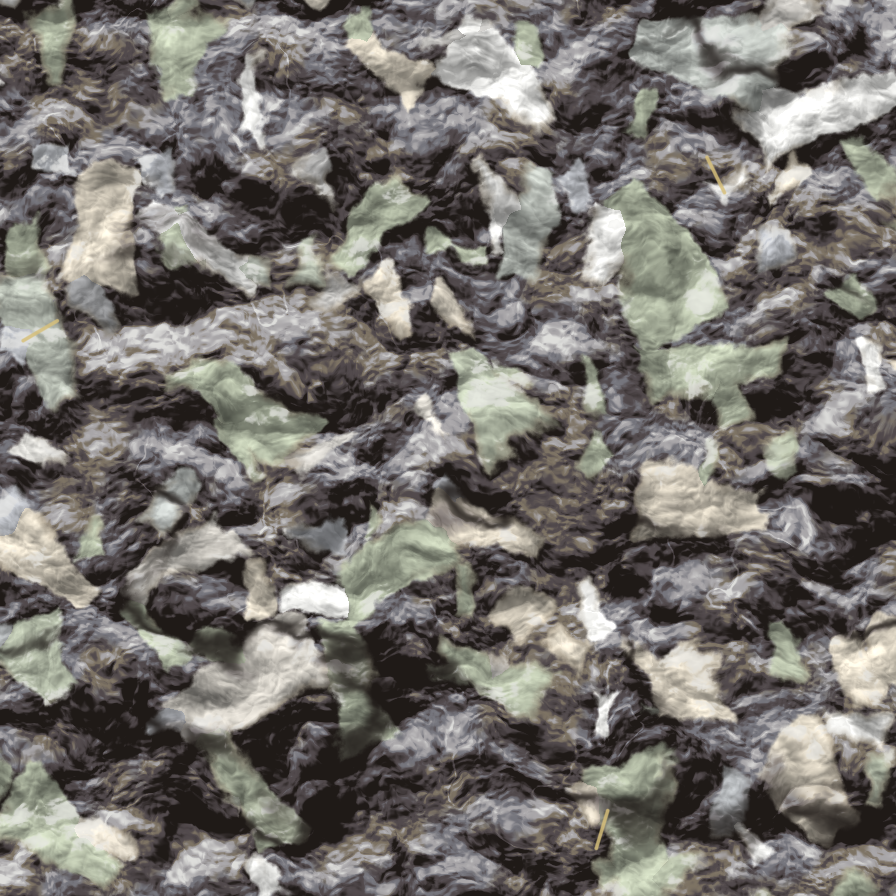
Reproduce this texture procedurally as a Shadertoy shader.

```glsl
// Rough broken porphyry: pale feldspar laths set in a dark, grainy purple-grey groundmass.

const vec3 SHADOW = vec3(0.12, 0.10, 0.09);
const vec3 PURPLE = vec3(0.32, 0.29, 0.30);
const vec3 SLATE  = vec3(0.46, 0.46, 0.49);
const vec3 ASH    = vec3(0.66, 0.65, 0.66);
const vec3 CHALK  = vec3(0.87, 0.87, 0.86);
const vec3 BROWN  = vec3(0.49, 0.45, 0.39);
const vec3 SAGE   = vec3(0.65, 0.68, 0.60);
const vec3 CREAM  = vec3(0.79, 0.76, 0.70);
const vec3 MIST   = vec3(0.67, 0.68, 0.70);
const vec3 STRAW  = vec3(0.84, 0.75, 0.48);

const vec2  LIGHT_DIR    = vec2(-0.37, 0.93);
const float LARGE_CELLS  = 6.0;
const float SMALL_CELLS  = 13.0;
const float LARGE_CHANCE = 0.86;
const float SMALL_CHANCE = 0.42;
const float GROUND_TONE  = 0.47;
const float EDGE_SOFT    = 0.0035;
const mat2  OCTAVE_TURN  = mat2(1.6, 1.2, -1.2, 1.6);

float hash(vec2 p) {
    return fract(sin(dot(p, vec2(127.1, 311.7))) * 43758.5453);
}

float noise(vec2 p) {
    vec2 i = floor(p), f = fract(p);
    f = f * f * (3.0 - 2.0 * f);
    return mix(mix(hash(i), hash(i + vec2(1, 0)), f.x),
               mix(hash(i + vec2(0, 1)), hash(i + vec2(1, 1)), f.x), f.y);
}

float fbm(vec2 p) {
    float sum = 0.0, amp = 0.516;
    for (int i = 0; i < 5; i++) {
        sum += amp * noise(p);
        p = OCTAVE_TURN * p + 7.3;
        amp *= 0.5;
    }
    return sum;
}

// Creased height field of the broken face
float relief(vec2 p) {
    float sum = 0.0, amp = 0.5;
    p *= vec2(6.0, 8.5);
    for (int i = 0; i < 6; i++) {
        sum += amp * abs(2.0 * noise(p) - 1.0);
        p = OCTAVE_TURN * p + 3.1;
        amp *= 0.5;
    }
    return sum;
}

// Positive where the surface faces the light
float facing(vec2 p, float reach) {
    vec2 e = LIGHT_DIR * reach;
    return (relief(p - e) - relief(p + e)) / (2.0 * reach);
}

// Nearest tapered lath: distance, identity, local position
vec4 lath(vec2 p, float cells, float chance) {
    vec4 best = vec4(1.0, 0.0, 0.0, 0.0);
    vec2 home = floor(p * cells);
    for (int y = -1; y <= 1; y++)
    for (int x = -1; x <= 1; x++) {
        vec2 cell = home + vec2(x, y);
        vec2 seed = cell + cells * 3.7;
        if (hash(seed + 5.1) > chance) continue;
        vec2 jitter = vec2(hash(seed), hash(seed + 17.3));
        vec2 q = p - (cell + 0.2 + 0.6 * jitter) / cells;
        float turn = 6.2832 * hash(seed + 31.7);
        float c = cos(turn), s = sin(turn);
        q = mat2(c, -s, s, c) * q;
        vec2 halfSize = vec2(mix(0.26, 0.56, hash(seed + 43.9)),
                             mix(0.11, 0.24, hash(seed + 59.2))) / cells;
        halfSize.y *= 1.0 - 0.35 * q.x / halfSize.x;
        vec2 b = abs(q) - halfSize;
        float d = length(max(b, 0.0)) + min(max(b.x, b.y), 0.0);
        if (d < best.x) best = vec4(d, hash(seed + 71.4), q);
    }
    return best;
}

vec3 groundColor(float tone, float stain) {
    vec3 col = mix(SHADOW, PURPLE, smoothstep(0.08, 0.38, tone));
    col = mix(col, mix(SLATE, BROWN, stain), smoothstep(0.38, 0.58, tone));
    col = mix(col, ASH, smoothstep(0.58, 0.78, tone));
    return mix(col, CHALK, smoothstep(0.78, 1.05, tone));
}

vec3 lathColor(float id) {
    vec3 col = mix(SAGE, MIST, smoothstep(0.38, 0.44, id));
    col = mix(col, CREAM, smoothstep(0.56, 0.62, id));
    return mix(col, CHALK, smoothstep(0.76, 0.82, id));
}

void mainImage(out vec4 fragColor, in vec2 fragCoord) {
    vec2 p = fragCoord / iResolution.y;
    vec2 warp = vec2(fbm(p * 11.0), fbm(p * 11.0 + 40.0)) - 0.5;
    vec2 w = p + 0.05 * warp;

    // Shared lighting and grain
    float fine = clamp(facing(w, 0.002) / 5.0, -2.2, 2.2);
    float coarse = clamp(facing(w, 0.012) / 3.5, -2.0, 2.0);
    float patches = fbm(p * 7.0 + 21.0) - 0.5;
    float grain = noise(w * vec2(130.0, 210.0)) - 0.5;
    float stain = smoothstep(0.45, 0.6, fbm(p * 16.0 + 63.0));

    // Groundmass with crevices and thin pale veins
    float crease = abs(fbm(w * vec2(3.5, 5.0) + 11.0) - 0.5);
    float crevice = smoothstep(0.045, 0.0, crease) * smoothstep(0.42, 0.6, fbm(p * 4.0 + 83.0));
    float crack = abs(fbm(w * 5.0 + 52.0) - 0.5);
    float vein = smoothstep(0.009, 0.0, crack) * smoothstep(0.48, 0.6, noise(p * 9.0 + 4.0));
    float tone = GROUND_TONE + 0.13 * fine + 0.08 * coarse + 0.32 * grain + 0.4 * patches;
    tone += 0.22 * vein - 0.42 * crevice;

    // Laths with ragged, partly buried outlines
    vec4 large = lath(w, LARGE_CELLS, LARGE_CHANCE);
    vec4 small = lath(w, SMALL_CELLS, SMALL_CHANCE);
    vec4 body = large;
    if (small.x < large.x) body = small;
    float ragged = 0.03 * (fbm(p * 15.0 + 9.0) - 0.5) + 0.014 * (fbm(p * 65.0) - 0.5);
    float d = body.x + ragged;
    float cover = smoothstep(EDGE_SOFT, -EDGE_SOFT, d);
    cover *= 1.0 - 0.8 * crevice;
    tone -= 0.13 * smoothstep(0.014, 0.0, d);
    vec3 col = groundColor(tone, stain);

    // Cleavage streaks, mottling and stained rims
    float streak = noise(body.zw * vec2(30.0, 95.0) + body.y * 50.0) - 0.5;
    float mottle = fbm(p * 32.0 + 15.0) - 0.5;
    float gloss = 0.98 + 0.085 * fine + 0.06 * coarse + 0.2 * streak + 0.55 * mottle + 0.1 * grain;
    vec3 mineral = lathColor(body.y) * gloss;
    float rim = smoothstep(-0.011, 0.0, d) * stain;
    mineral = mix(mineral, BROWN * gloss, 0.6 * rim);
    mineral = mix(mineral, CHALK, 0.7 * smoothstep(0.12, 0.25, mottle + 0.05 * fine));
    col = mix(col, mineral, cover);

    // A few stray straws
    for (int i = 0; i < 3; i++) {
        vec2 seed = vec2(float(i) + 2.0, 8.6);
        vec2 q = p - vec2(hash(seed), hash(seed + 3.3));
        float turn = 3.1416 * hash(seed + 6.1);
        vec2 along = vec2(cos(turn), sin(turn));
        float gap = length(q - along * clamp(dot(q, along), -0.022, 0.022));
        col = mix(col, STRAW, 0.85 * smoothstep(0.003, 0.001, gap));
    }

    fragColor = vec4(clamp(col, 0.0, 1.0), 1.0);
}
```
